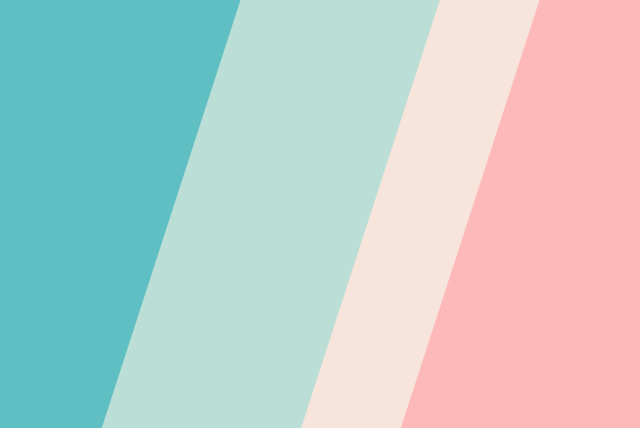
Write a WebGL 1 fragment shader that draws this background.

```glsl
precision highp float;
// Four flat pastel bands divided by parallel slanted edges.
// A sheared horizontal coordinate turns each edge into a single threshold,
// and the bands are layered from left to right with antialiased steps.

uniform vec2 u_resolution;

const vec3 TEAL  = vec3(0.378, 0.749, 0.759);
const vec3 MINT  = vec3(0.733, 0.875, 0.843);
const vec3 CREAM = vec3(0.969, 0.894, 0.857);
const vec3 PINK  = vec3(0.992, 0.720, 0.726);

// Horizontal shift of every edge from bottom to top, in canvas widths
const float SLANT = 0.2168;

// Sheared coordinate: constant along each slanted edge
float shear(vec2 uv, float slant) {
  return uv.x - slant * uv.y;
}

// Paints a band over the base to the right of an edge
vec3 paintBand(vec3 base, vec3 band, float position, float edge, float pixel) {
  float coverage = clamp((position - edge) / pixel + 0.5, 0.0, 1.0);
  return mix(base, band, coverage);
}

void main() {
  vec2 uv = gl_FragCoord.xy / u_resolution;
  float position = shear(uv, SLANT);

  // Size of one pixel measured across the edges
  float pixel = length(vec2(1.0, SLANT) / u_resolution);

  // Bands, placed by where their left edge meets the bottom
  vec3 color = TEAL;
  color = paintBand(color, MINT, position, 0.1590, pixel);
  color = paintBand(color, CREAM, position, 0.4705, pixel);
  color = paintBand(color, PINK, position, 0.6263, pixel);

  gl_FragColor = vec4(color, 1.0);
}
```
